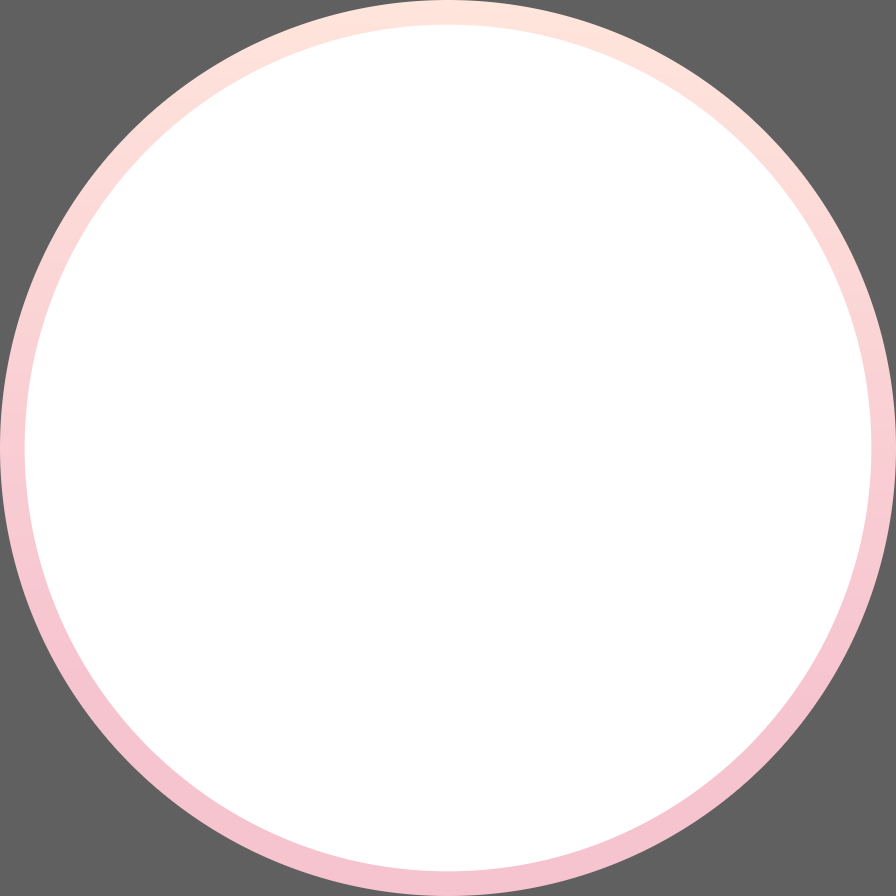
This background is drawn by a Shadertoy shader. Its source:

```glsl
const vec2 CENTER = vec2(0.5);
const float OUTER_RADIUS = 0.5;
const float INNER_RADIUS = 0.4725;
const float GRADIENT_TILT = 0.04;
const float ROSE_LEVEL = 0.22;   // height below which the ring is plain rose
const float BLUSH_LEVEL = 0.5;
const float PEACH_LEVEL = 1.0;

const vec3 BACKDROP_GRAY = vec3(0.376);
const vec3 DISC_WHITE = vec3(1.0);
const vec3 RING_ROSE = vec3(0.965, 0.768, 0.812);
const vec3 RING_BLUSH = vec3(0.976, 0.806, 0.828);
const vec3 RING_PEACH = vec3(1.0, 0.898, 0.862);

// Antialiased coverage of a centered disc
float discMask(vec2 p, float radius, float pixel) {
    float dist = length(p) - radius;
    return clamp(0.5 - dist / pixel, 0.0, 1.0);
}

// Rose to peach, rising with height and leaning slightly to the right
vec3 ringColor(vec2 uv) {
    float level = uv.y + GRADIENT_TILT * (uv.x - CENTER.x);
    float lower = clamp((level - ROSE_LEVEL) / (BLUSH_LEVEL - ROSE_LEVEL), 0.0, 1.0);
    float upper = clamp((level - BLUSH_LEVEL) / (PEACH_LEVEL - BLUSH_LEVEL), 0.0, 1.0);
    return mix(mix(RING_ROSE, RING_BLUSH, lower), RING_PEACH, upper);
}

void mainImage(out vec4 fragColor, in vec2 fragCoord) {
    float side = min(iResolution.x, iResolution.y);
    vec2 uv = (fragCoord - 0.5 * iResolution.xy) / side + CENTER;
    vec2 p = uv - CENTER;
    float pixel = 1.0 / side;

    // Backdrop, ring, then inner disc
    vec3 color = mix(BACKDROP_GRAY, ringColor(uv), discMask(p, OUTER_RADIUS, pixel));
    color = mix(color, DISC_WHITE, discMask(p, INNER_RADIUS, pixel));

    fragColor = vec4(color, 1.0);
}
```
